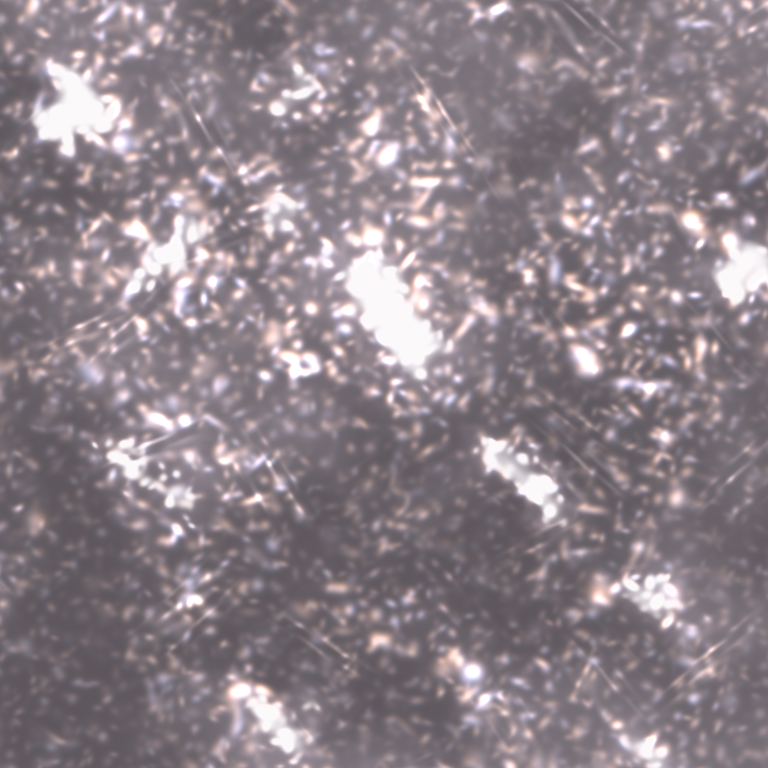
This texture is drawn by a WebGL 2 fragment shader. Its source:

```glsl
#version 300 es
precision highp float;

uniform vec2 u_resolution;
out vec4 fragColor;

vec4 hash4(vec2 cell, float seed) {
    vec4 h = fract((cell.xyxy + seed) * vec4(0.1031, 0.1030, 0.0973, 0.1099));
    h += dot(h, h.wzxy + 33.33);
    return fract((h.xxyz + h.yzzw) * h.zywx);
}

vec2 turn(vec2 p, float angle) {
    float c = cos(angle), s = sin(angle);
    return vec2(c * p.x + s * p.y, c * p.y - s * p.x);
}

// Slow warped sines: where the surface is rough and where it is dull
float roughness(vec2 p) {
    float sum = 0.0, weight = 0.5, freq = 6.0;
    for (int i = 0; i < 4; i++) {
        p = turn(p, 1.1) + 0.37;
        sum += weight * sin(p.x * freq + 1.6 * sin(p.y * freq * 0.8));
        weight *= 0.75;
        freq *= 1.9;
    }
    return smoothstep(-0.7, 0.9, sum);
}

// Soft oval glints, one per cell, with a warm and a cool rim
vec3 glints(vec2 p, float count, float stretch, float rarity, float seed) {
    p = turn(p, 0.4) * count;
    vec2 home = floor(p);
    vec3 light = vec3(0.0);
    for (int y = -1; y <= 1; y++)
    for (int x = -1; x <= 1; x++) {
        vec2 cell = home + vec2(x, y);
        vec4 h = hash4(cell, seed);
        vec4 g = hash4(cell, seed + 41.7);
        vec2 q = turn(p - cell - h.xy, (h.z - 0.5) * 2.6);
        q.y *= mix(1.0, stretch, g.y);
        vec3 tint = mix(vec3(1.0, 0.79, 0.70), vec3(0.87, 0.84, 1.0), smoothstep(0.45, 0.9, g.x));
        tint += vec3(0.35, 0.0, -0.35) * q.y;
        light += tint * pow(h.w, rarity) * exp(-dot(q, q) * mix(5.0, 8.0, g.z));
    }
    return light;
}

// Bundles of uneven parallel scratches along two diagonals
vec3 scratches(vec2 p, float count, float seed) {
    p *= count;
    vec2 home = floor(p);
    vec3 light = vec3(0.0);
    for (int y = -1; y <= 1; y++)
    for (int x = -1; x <= 1; x++) {
        vec2 cell = home + vec2(x, y);
        vec4 h = hash4(cell, seed);
        float angle = (h.z > 0.45 ? 0.6 : -0.8) + (fract(h.z * 17.0) - 0.5) * 0.5;
        vec2 q = turn(p - cell - h.xy, angle);
        float wave = sin(q.y * 36.0 + 1.6 * sin(q.y * 17.0 + h.y * 6.3) + 0.4 * sin(q.x * 7.0));
        float ridge = pow(0.5 + 0.5 * wave, 2.0) * (0.6 + 0.4 * sin(q.x * 15.0 + q.y * 37.0));
        float envelope = exp(-q.x * q.x * 6.0 - q.y * q.y * 30.0);
        vec3 tint = mix(vec3(1.0, 0.82, 0.72), vec3(0.9, 0.88, 1.0), h.y * 0.7);
        light += tint * pow(h.w, 2.5) * ridge * envelope;
    }
    return light;
}

void main() {
    vec2 p = gl_FragCoord.xy / u_resolution.y;

    // Ragged clumps and the halo around them
    vec2 ragged = p + 0.02 * sin(p.yx * 33.0 + vec2(0.0, 2.0)) + 0.009 * sin(p.yx * 81.0 + p * 40.0);
    float clump = glints(ragged + 0.17, 5.5, 1.7, 1.9, 83.0).g;
    float halo = smoothstep(0.08, 0.6, clump);
    float rough = min(0.65 * roughness(p) + 0.6 * halo, 1.2);

    // Dull ground with broad shading
    float shade = 0.87 + 0.26 * roughness(p * 0.8 + 3.1);
    vec3 color = vec3(0.42, 0.392, 0.42) * shade;
    color += vec3(0.05, 0.045, 0.05) * rough + vec3(0.09, 0.08, 0.09) * halo;

    // Three sizes of glints, then broken scratches
    vec3 dense = glints(p + 0.53, 60.0, 1.7, 1.8, 7.0);
    vec3 fine = glints(p, 45.0, 2.0, 3.0, 3.0);
    vec3 coarse = glints(p + 0.31, 28.0, 2.8, 5.0, 19.0);
    vec3 lines = scratches(p, 7.0, 57.0) * (0.5 + 1.8 * dense.g);
    color += dense * (0.15 + 0.5 * rough);
    color += fine * (0.15 + 1.0 * rough);
    color += coarse * (0.15 + 1.7 * rough);
    color += lines * (0.6 + 1.1 * rough);

    // Overexposed cores, their rims broken up by the glints
    float speckle = 0.6 * dense.g + 0.5 * fine.g + 0.7 * coarse.g + lines.g;
    float glare = clump + speckle * (0.35 + 0.5 * halo) + 0.25 * (rough - 0.5);
    color = mix(color, vec3(0.99, 0.975, 0.985), smoothstep(0.48, 0.78, glare));

    fragColor = vec4(clamp(color, 0.0, 1.0), 1.0);
}
```
